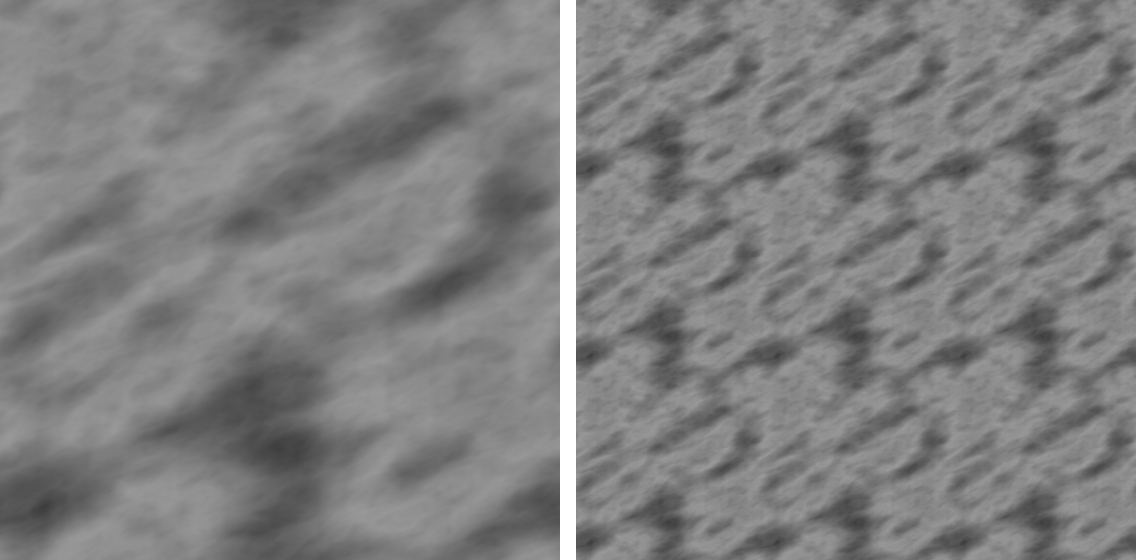
Left, the tile; right, the same tile 3 across and 3 down.
Reproduce this texture procedurally as a WebGL 1 fragment shader.

```glsl
precision highp float;
uniform vec2 u_resolution;

// Random unit gradient; cells wrap along the sheared lattice so the canvas tiles.
vec2 cellGradient(vec2 cell, vec2 freq, float shear, float seed) {
  float turns = floor((cell.x + 0.5) / freq.x);
  cell.x -= turns * freq.x;
  cell.y = floor(mod(cell.y + turns * shear + 0.5, freq.y));
  float h = fract(sin(dot(cell, vec2(127.1, 311.7)) + seed * 74.7) * 43758.5453);
  return vec2(cos(h * 6.28319), sin(h * 6.28319));
}

// Gradient noise on a lattice whose rows climb to the right.
float slantedNoise(vec2 uv, vec2 freq, float shear, float seed) {
  vec2 p = vec2(uv.x * freq.x, uv.y * freq.y - uv.x * shear);
  vec2 cell = floor(p);
  vec2 f = p - cell;
  vec2 w = f * f * f * (f * (f * 6.0 - 15.0) + 10.0);
  vec2 e = vec2(1.0, 0.0);
  float a = dot(cellGradient(cell, freq, shear, seed), f);
  float b = dot(cellGradient(cell + e.xy, freq, shear, seed), f - e.xy);
  float c = dot(cellGradient(cell + e.yx, freq, shear, seed), f - e.yx);
  float d = dot(cellGradient(cell + e.xx, freq, shear, seed), f - e.xx);
  return mix(mix(a, b, w.x), mix(c, d, w.x), w.y);
}

// Soft swells plus bright creases where the noise crosses zero.
float clouds(vec2 uv) {
  vec2 freq = vec2(3.0, 5.0);
  float amplitude = 1.0;
  float total = 0.0;
  for (int i = 0; i < 6; i++) {
    float octave = float(i);
    float shear = floor(freq.y * 0.3 + 0.5);
    float n = slantedNoise(uv + octave * vec2(0.37, 0.21), freq, shear, octave + 3.0);
    float crease = 0.2 - sqrt(n * n + 0.0015);
    total += amplitude * (0.6 * n + crease);
    freq *= 2.0;
    amplitude *= 0.47;
  }
  return total;
}

void main() {
  vec2 uv = gl_FragCoord.xy / u_resolution;
  float grey = clamp(0.484 + 0.37 * clouds(uv), 0.22, 0.75);
  gl_FragColor = vec4(vec3(grey), 1.0);
}
```
